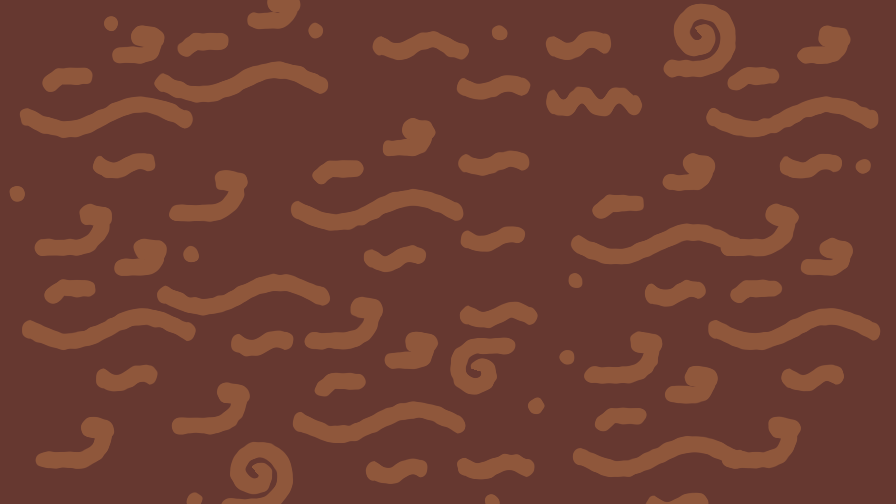
A Shadertoy shader for this pattern:

```glsl
// Russet strokes on dark brown: waves, dashes, hooks, curls and dots.
// One motif of five strokes is repeated along staggered columns as distance
// functions; squiggles and spirals fill the gap, dots take the free space.

float hash(vec2 p) {
    return fract(sin(dot(p, vec2(127.1, 311.7))) * 43758.5453);
}

float noise(vec2 p) {
    vec2 i = floor(p), f = fract(p);
    f = f * f * (3.0 - 2.0 * f);
    return mix(mix(hash(i), hash(i + vec2(1, 0)), f.x),
               mix(hash(i + vec2(0, 1)), hash(i + vec2(1, 1)), f.x), f.y);
}

float segment(vec2 p, vec2 a, vec2 b) {
    vec2 ab = b - a;
    return length(p - a - ab * clamp(dot(p - a, ab) / dot(ab, ab), 0.0, 1.0));
}

// Sine stroke running right from the origin
float wave(vec2 p, float len, float amp, float period) {
    float k = 6.2832 / period;
    float x = clamp(p.x, 0.0, len);
    float slope = amp * k * cos(k * x);
    return length(vec2(p.x - x, (p.y - amp * sin(k * x)) / sqrt(1.0 + slope * slope)));
}

// Level tail, quarter bend and a thick head
float hook(vec2 p, float radius, float tail) {
    float bend = min(p.x, p.y) > 0.0 ? abs(length(p) - radius) : 1e3;
    float head = segment(p, vec2(radius, -3), vec2(radius - 10.0, -5)) - 2.0;
    return min(min(bend, head), segment(p, vec2(-tail, radius), vec2(0, radius)));
}

// Archimedean coil that leaves along a short straight tail
float spiral(vec2 p, float turns) {
    const float pitch = 18.0;
    float t = fract(atan(p.y, p.x) / 6.2832 - 0.25 + turns);
    float d = segment(p, vec2(0, pitch * turns), vec2(-24, pitch * turns));
    for (int n = 0; n < 2; n++, t += 1.0)
        if (t < turns) d = min(d, abs(length(p) - pitch * t));
    return d;
}

// Signed distance to all strokes
float strokes(vec2 p) {
    float d = 1e3;

    // Motif columns, two rows each; the crowded second column is thinned
    for (int i = 0; i < 5; i++)
    for (int row = 0; row < 2; row++) {
        float c = float(i), r = float(row);
        vec2 anchor = vec2(24.0 + 116.0 * c + 124.0 * step(2.5, c) + 2.0 * r,
                           140.0 - 80.0 * cos(1.5708 * c - 1.05) + 182.0 * r);
        vec2 q = p - anchor;
        d = min(d, wave(q, 134.0, 10.5, 130.0));
        d = min(d, hook(q - vec2(40, 89), 23.0, 28.0));
        if (i != 1 || row == 1)
            d = min(d, wave(q - vec2(63, 42), 39.0, 4.0, 44.0));
        if (i != 1 || row == 0) {
            d = min(d, hook(q - vec2(97, -64), 11.0, 18.0));
            d = min(d, segment(q, vec2(19, -29), vec2(27, -35)));
            d = min(d, segment(q, vec2(27, -35), vec2(49, -35)));
        }
    }

    // Squiggles down the gap, leaving room for a spiral
    for (int j = 0; j < 6; j++) {
        if (j == 4) continue;
        float f = float(j), h = hash(vec2(f, 3.7));
        vec2 start = vec2(396.0 + 14.0 * h, 75.0 + 65.0 * f);
        d = min(d, wave(p - start, 38.0 + 24.0 * hash(vec2(f, 8.1)), 3.0 + 3.0 * h, 50.0));
    }

    // Squiggles along the top
    for (int n = 0; n < 3; n++) {
        float f = float(n);
        vec2 start = vec2(327.0 + 148.0 * min(f, 1.0), 39.0 + 48.0 * step(1.5, f));
        d = min(d, wave(p - start, 68.0 - 26.0 * mod(f, 2.0), 5.0, 56.0 - 12.0 * f));
    }

    // Spirals descending to the left, the middle one smaller and turned over
    for (int k = 0; k < 3; k++) {
        float f = float(k), middle = mod(f, 2.0);
        vec2 centre = vec2(600.0 - 190.0 * f, 30.0 + 380.0 * sin(0.86 * f));
        d = min(d, spiral((p - centre) * (1.0 - 2.0 * middle), 1.6 - 0.4 * middle));
    }
    return d - 7.0;
}

void mainImage(out vec4 fragColor, in vec2 fragCoord) {
    // Canvas is 432 units tall, y pointing down
    float unit = 432.0 / iResolution.y;
    vec2 p = vec2(fragCoord.x, iResolution.y - fragCoord.y) * unit;

    float d = strokes(p);

    // One jittered dot per cell, kept only where there is free space
    vec2 cell = floor(p / 64.0);
    vec2 jitter = vec2(hash(cell + 0.3), hash(cell + 5.9));
    vec2 dot0 = cell * 64.0 + 10.0 + 44.0 * jitter;
    float dotDist = length(p - dot0) - 6.5;
    if (dotDist < 4.0 && hash(cell + 11.3) > 0.4 && strokes(dot0) > 17.0)
        d = min(d, dotDist);

    // Slightly uneven brush edge
    d += 1.8 * (noise(p / 6.0) - 0.5);

    vec3 brown = vec3(0.40, 0.22, 0.19);
    vec3 russet = vec3(0.56, 0.34, 0.23);
    float ink = smoothstep(0.6 * unit, -0.6 * unit, d);
    fragColor = vec4(mix(brown, russet, ink), 1.0);
}
```
